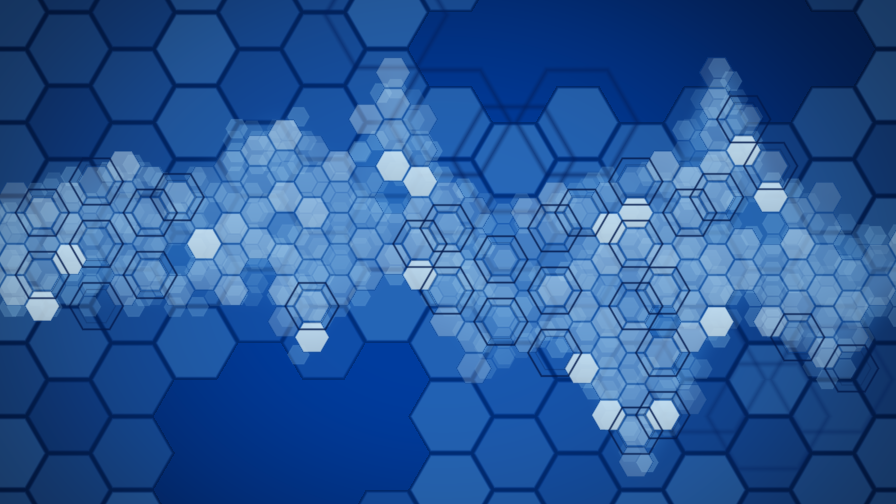
Write a WebGL 2 fragment shader that draws this background.

```glsl
#version 300 es
precision highp float;

uniform vec2 u_resolution;
out vec4 fragColor;

float hash(vec2 c) {
    return fract(sin(dot(c, vec2(127.1, 311.7))) * 4375.85);
}

float bump(float x, float center, float width) {
    float t = (x - center) / width;
    return exp(-t * t);
}

// Apothem distance of a flat-topped hexagon
float hexDist(vec2 q) {
    q = abs(q);
    return max(q.y, q.x * 0.866 + q.y * 0.5);
}

// Nearest cell of a hexagonal lattice: local offset in xy, cell index in zw
vec4 hexCell(vec2 p, float pitch) {
    vec2 r = vec2(1.73205, 1.0) * pitch;
    vec2 a = p - r * floor(p / r + 0.5);
    vec2 b = p - r * (floor(p / r) + 0.5);
    vec2 q = dot(a, a) < dot(b, b) ? a : b;
    return vec4(q, floor((p - q) / r * 2.0 + 0.5));
}

float fill(float d, float radius, float soft) {
    return 1.0 - smoothstep(-soft, soft, d - radius);
}

float ring(float d, float radius, float width, float soft) {
    return fill(abs(d - radius), width, soft);
}

// Signed depth inside the wavy horizontal cluster
float clusterDepth(vec2 p) {
    float x = p.x;
    float top = 0.60 + 0.07 * bump(x, 0.22, 0.15) + 0.17 * bump(x, 0.55, 0.14)
              + 0.25 * bump(x, 0.79, 0.07) + 0.08 * bump(x, 1.23, 0.08)
              + 0.27 * bump(x, 1.43, 0.09) - 0.07 * smoothstep(1.6, 1.75, x);
    float bottom = 0.40 - 0.10 * bump(x, 0.61, 0.05) + 0.07 * bump(x, 0.79, 0.06)
                 - 0.13 * bump(x, 0.97, 0.10) - 0.33 * bump(x, 1.27, 0.13)
                 - 0.15 * bump(x, 1.65, 0.09);
    return min(top - p.y, p.y - bottom);
}

float ellipse(vec2 p, vec2 center, vec2 radii) {
    return length((p - center) / radii);
}

void main() {
    vec2 p = gl_FragCoord.xy / u_resolution.y;
    float px = 1.0 / u_resolution.y;
    float depth = clusterDepth(p);

    // Deep blue backdrop, darkest in the corners
    float falloff = ellipse(p, vec2(0.88, 0.45), vec2(1.08, 0.85));
    vec3 col = mix(vec3(0.0, 0.235, 0.62), vec3(0.015, 0.12, 0.32), smoothstep(0.2, 1.05, falloff));

    // Large translucent cells with two empty clearings
    vec2 largeOrigin = vec2(0.1366, 0.757);
    vec4 cell = hexCell(p - largeOrigin, 0.1458);
    vec2 center = p - cell.xy;
    float d = hexDist(cell.xy);
    float present = step(1.0, ellipse(center, vec2(0.60, 0.12), vec2(0.27, 0.20)))
                  * step(1.0, ellipse(center, vec2(1.25, 0.95), vec2(0.42, 0.18)));
    float alpha = 0.12 + 0.22 * hash(cell.zw) + 0.1 * bump(center.x, 0.95, 0.3);
    col = mix(col, vec3(0.36, 0.64, 0.86), present * alpha * fill(d, 0.068, px * 1.5));
    col *= 1.0 - 0.22 * present * smoothstep(0.066, 0.072, d);

    // Soft glow beneath the cluster
    col = mix(col, vec3(0.17, 0.45, 0.76), 0.55 * smoothstep(-0.03, 0.1, depth));

    // Blurred dark outlines in two zigzag chains
    for (int i = 0; i < 6; i++) {
        float k = mod(float(i), 3.0);
        float chain = floor(float(i) / 3.0);
        vec2 c = vec2(0.893 + 0.126 * k, 0.757 - 0.073 * mod(k, 2.0)) + chain * vec2(0.505, -0.51);
        float line = ring(hexDist(p - c), 0.104, 0.003, 0.007);
        col = mix(col, vec3(0.01, 0.12, 0.36), line * (0.65 - 0.25 * chain));
    }
    float topLine = ring(hexDist(p - vec2(0.766, 0.97)), 0.104, 0.003, 0.007);
    col = mix(col, vec3(0.01, 0.12, 0.36), 0.6 * topLine);

    // Fine cells in two offset layers
    for (int i = 0; i < 2; i++) {
        float k = float(i);
        cell = hexCell(p - vec2(0.02, 0.013) * k, 0.0412 + 0.006 * k);
        float h = hash(cell.zw + 31.0 * k);
        float inside = step(0.0, clusterDepth(p - cell.xy) + 0.04 * (h - 0.5));
        d = hexDist(cell.xy);
        float shape = fill(d, 0.0185, px) + 0.5 * ring(d, 0.0185, 0.0008, px);
        col = mix(col, vec3(0.55, 0.77, 0.92), inside * step(0.35, h) * 0.3 * h * shape);
    }

    // Main pale cells, a few of them almost white
    vec2 smallOrigin = vec2(0.8333, 0.5162);
    cell = hexCell(p - smallOrigin, 0.0618);
    center = p - cell.xy;
    float h = hash(cell.zw + 7.0);
    float glow = hash(cell.zw + 53.0);
    float wave = 0.5 + 0.25 * sin(center.x * 9.0 + center.y * 5.0) + 0.25 * sin(center.x * 17.0 - center.y * 13.0);
    float inside = step(0.0, clusterDepth(center) + 0.07 * (h - 0.5)) * step(0.1, h);
    alpha = 0.14 + 0.46 * glow * (0.55 + 0.6 * wave);
    alpha = mix(alpha, 0.9, step(0.93, glow));
    d = hexDist(cell.xy);
    col = mix(col, vec3(0.04, 0.25, 0.55), inside * 0.5 * ring(d, 0.0305, 0.001, px));
    float sheen = 0.93 + 1.5 * cell.y;
    col = mix(col, vec3(0.82, 0.92, 0.98) * sheen, inside * alpha * fill(d, 0.0288, px));

    // Crisp navy outlines, overlapping through two shifted lattices
    for (int i = 0; i < 2; i++) {
        float k = float(i);
        cell = hexCell(p - smallOrigin - vec2(0.0535, 0.0309) * k, 0.1236);
        center = p - cell.xy;
        float chance = 0.65 * bump(center.x, 0.23, 0.19) + 0.65 * bump(center.x, 1.2, 0.36);
        float shown = step(hash(cell.zw + 17.0 * k), chance) * step(-0.02, clusterDepth(center));
        d = hexDist(cell.xy);
        float line = ring(d, 0.046, 0.0017, px) + 0.35 * ring(d, 0.033, 0.001, px);
        col = mix(col, vec3(0.01, 0.10, 0.30), shown * 0.85 * min(line, 1.0));
    }

    // Gentle vignette
    col *= 1.0 - 0.22 * smoothstep(0.6, 1.2, falloff);
    fragColor = vec4(col, 1.0);
}
```
